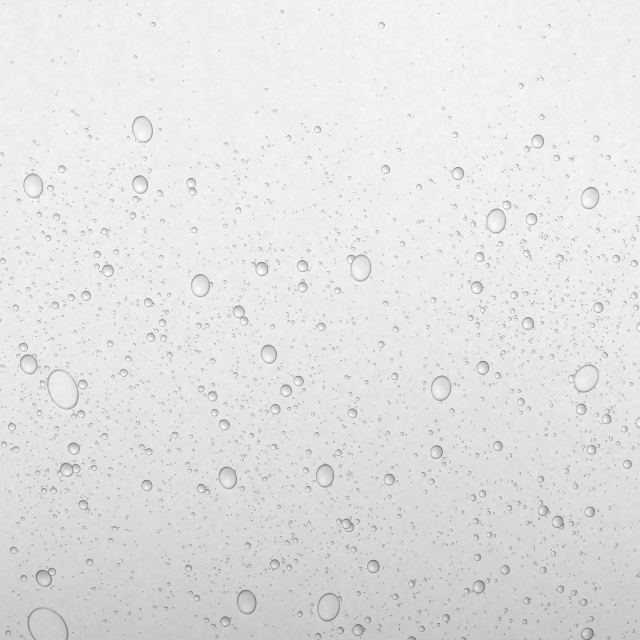
Write a three.js fragment shader that draws this texture.

```glsl
varying vec2 vUv;

vec3 hash3(vec2 p) {
  vec3 q = fract(p.xyx * vec3(0.1031, 0.1030, 0.0973));
  q += dot(q, q.yxz + 33.33);
  return fract((q.xxy + q.yzz) * q.zyx);
}

float noise(vec2 p) {
  vec2 cell = floor(p), f = fract(p);
  f = f * f * (3.0 - 2.0 * f);
  return mix(mix(hash3(cell).x, hash3(cell + vec2(1.0, 0.0)).x, f.x),
             mix(hash3(cell + vec2(0.0, 1.0)).x, hash3(cell + 1.0).x, f.x), f.y);
}

// Lit film, fading towards the bottom, with faint runs and grain
float backdrop(vec2 uv) {
  float tone = 0.946 - 0.168 * pow(1.0 - uv.y, 2.8);
  tone += 0.016 * (noise(uv * 3.0 + 7.0) - 0.5);
  tone += 0.008 * uv.y * (noise(uv * vec2(80.0, 9.0)) - 0.5);
  tone += 0.016 * (noise(uv * 110.0) - 0.5);
  return tone + 0.024 * (noise(uv * 260.0) - 0.5);
}

// Share of cells that hold a bubble: sparse columns above, crowded below
float density(vec2 p) {
  float height = mix(1.0, 0.08, smoothstep(0.5, 0.9, p.y));
  height *= mix(0.55, 1.0, smoothstep(0.0, 0.35, p.y));
  float clumps = noise(p * vec2(15.0, 6.0) + 31.0);
  return height * mix(0.5, 1.0, smoothstep(0.2, 0.8, clumps));
}

// Clear drop with a thin dark rim, a shaded cap and a glint below
float drawBubble(float tone, float base, vec2 q, float radius) {
  float dist = (length(q) - 1.0) * radius;
  float cover = 1.0 - smoothstep(-0.0009, 0.0009, dist);
  float rim = smoothstep(-min(0.4 * radius, 0.0048), 0.0, dist);
  float side = dot(q, vec2(0.5, 0.86));
  float smallness = 1.0 - smoothstep(0.008, 0.022, radius);
  float glint = smoothstep(0.002, 0.005, radius) * smallness;

  float body = base + mix(0.014, -0.01, smallness);
  body -= 0.17 * smallness * smoothstep(-0.3, 0.85, side);
  body -= 0.035 * (1.0 - smallness) * smoothstep(0.2, 1.0, q.x - 0.4 * q.y);
  body -= rim * rim * (0.15 + 0.17 * abs(dot(q, vec2(0.6, -0.8))));
  body += 0.08 * glint * (1.0 - smoothstep(0.1, 0.5, length(q - vec2(-0.2, -0.38))));

  // Light spilling just outside the lower edge
  float spill = exp(-max(dist, 0.0) / (0.15 * radius + 0.0004));
  tone += 0.03 * spill * smoothstep(0.2, 1.0, -side);
  return mix(tone, body, cover);
}

float bubbleLayer(float tone, float base, vec2 uv, float cells, float maxRadius, float seed) {
  vec2 home = floor(uv * cells);
  for (int j = -1; j <= 1; j++) {
    for (int i = -1; i <= 1; i++) {
      vec2 cell = home + vec2(float(i), float(j));
      vec3 place = hash3(cell + seed * 37.0 + 11.0);
      vec3 form = hash3(cell + seed * 53.0 + 171.0);
      vec2 center = (cell + place.xy) / cells;
      if (place.z > 0.8 * density(center)) continue;

      float radius = maxRadius * mix(0.42, 1.0, form.x * form.x);
      float stretch = 1.0 + 0.46 * smoothstep(0.005, 0.02, radius) * mix(0.6, 1.0, form.y);

      // Long axes fan out towards the sides and the bottom
      float lean = (center.x - 0.42) * mix(2.0, 0.6, smoothstep(0.0, 0.6, center.y));
      lean += 0.25 * (form.z - 0.5);
      vec2 p = uv - center;
      vec2 axis = vec2(sin(lean), cos(lean));
      vec2 q = vec2(dot(p, vec2(axis.y, -axis.x)), dot(p, axis) / stretch) / radius;
      if (dot(q, q) < 6.0) tone = drawBubble(tone, base, q, radius);
    }
  }
  return tone;
}

void main() {
  float base = backdrop(vUv);
  float tone = base;

  // From fine specks up to the few large drops
  for (int i = 5; i >= 0; i--) {
    float level = float(i);
    tone = bubbleLayer(tone, base, vUv, 5.0 * pow(1.78, level), 0.032 * pow(0.56, level), level);
  }
  gl_FragColor = vec4(tone * vec3(1.0, 0.99, 0.995), 1.0);
}
```
